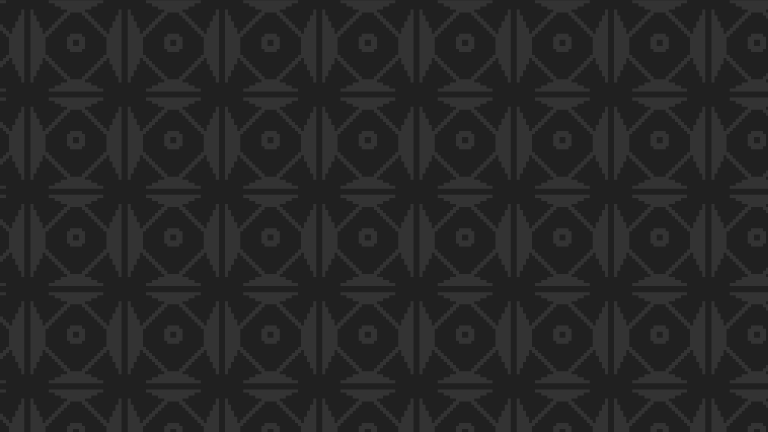
Write a WebGL 2 fragment shader that draws this pattern.

```glsl
#version 300 es
precision highp float;
// Dark woven-style tiles on a 32 x 32 grid of blocks: a stepped diamond
// around a small ring, framed by stepped wedges on all four sides.
// Each block is tested by mirrored integer rules and supersampled.

uniform vec2 u_resolution;
out vec4 fragColor;

// Stepped outline of the diamond, with flat caps at its four corners.
bool diamond(vec2 b) {
    float diagonal = b.x + b.y;
    bool sides = diagonal > 11.5 && diagonal < 13.5 && b.x < 10.5 && b.y < 11.5;
    bool capY = b.y == 11.0 && b.x < 3.0;
    bool capX = b.x == 10.0 && b.y < 3.0;
    return sides || capY || capX;
}

// Wedges that widen by two blocks per step toward the tile border.
bool wedges(vec2 b) {
    bool upright = b.x > 10.5 && b.x < 14.5 && b.y < 2.0 * b.x - 16.0;
    bool flatWedge = b.y > 11.5 && b.y < 14.5 && b.x < 2.0 * b.y - 19.0;
    return upright || flatWedge;
}

// Six-block ring with cut corners and a two-block hole.
bool ring(vec2 b) {
    float outer = max(b.x, b.y);
    return outer > 0.5 && outer < 2.5 && b.x + b.y < 3.5;
}

float motif(vec2 p) {
    // Tile coordinates from the diamond center, which sits one block below the ring.
    vec2 q = mod(p - vec2(25.0, -1.0) + 16.0, 32.0) - 16.0;
    vec2 block = floor(abs(q));
    vec2 ringBlock = floor(abs(q - vec2(0.0, 1.0)));
    return diamond(block) || wedges(block) || ring(ringBlock) ? 1.0 : 0.0;
}

void main() {
    // Blocks per canvas height: 4.44 tiles of 32 blocks.
    float blocksPerPixel = 142.1 / u_resolution.y;

    // Average a 4 x 4 grid of samples to smooth the block edges.
    float coverage = 0.0;
    for (int y = 0; y < 4; y++) {
        for (int x = 0; x < 4; x++) {
            vec2 offset = (vec2(x, y) + 0.5) / 4.0 - 0.5;
            coverage += motif((gl_FragCoord.xy + offset) * blocksPerPixel) / 16.0;
        }
    }

    vec3 ground = vec3(0.126);
    vec3 thread = vec3(0.2);
    fragColor = vec4(mix(ground, thread, coverage), 1.0);
}
```
